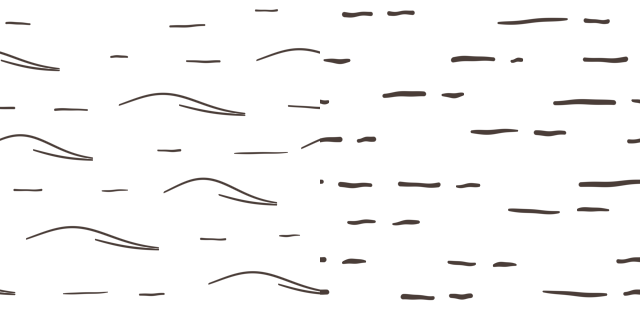
Reproduce this pattern procedurally as a WebGL 2 fragment shader.

```glsl
#version 300 es
precision highp float;
// Two panels of brown ink strokes on white: thin hills and dashes, then bold dashes.

uniform vec2 u_resolution;
out vec4 fragColor;

const vec3 PAPER = vec3(1.0);
const vec3 INK = vec3(0.29, 0.24, 0.22);

// Lengths are in canvas heights
const int THIN_ROWS = 7;
const float THIN_SPACING = 0.14;
const float THIN_TOP = 0.92;
const float THIN_RADIUS = 0.0032;
const float ROW_SHIFT = 0.57;
const float HILL_PEAK = 0.35;
const float HILL_SPREAD = 0.4;

const int BOLD_ROWS = 8;
const float BOLD_SPACING = 0.128;
const float BOLD_TOP = 0.955;
const float BOLD_RADIUS = 0.0072;
const float BOLD_GAP = 0.045;

const float WRAP_MARGIN = 0.1;
const float EDGE_SOFTNESS = 0.75;

float hash(float n) {
    return fract(sin(n * 127.1 + 3.7) * 43758.5);
}

float randomIn(float low, float high, float seed) {
    return mix(low, high, hash(seed));
}

// Horizontal position from a stroke start, repeating once per panel
float wrapFrom(float x, float start) {
    return fract(x - start + WRAP_MARGIN) - WRAP_MARGIN;
}

// Distance to a level round-ended stroke; lens = 1 tapers both ends
float strokeDistance(vec2 p, float len, float radius, float lens) {
    float t = clamp(p.x / len, 0.0, 1.0);
    float taper = mix(1.0, sqrt(4.0 * t * (1.0 - t)), lens);
    float nearest = clamp(p.x, radius, len - radius);
    return length(vec2(p.x - nearest, p.y)) - radius * max(taper, 0.25);
}

// Hand-drawn dash: slight tilt, layered-sine bend and uneven weight
float dashDistance(vec2 p, float len, float radius, float seed) {
    float t = clamp(p.x / len, 0.0, 1.0);
    float phase = 6.283 * hash(seed + 0.1);
    float bend = sin(5.0 * t + phase) + 0.4 * sin(11.0 * t + 2.0 * phase);
    float tilt = randomIn(-0.025, 0.025, seed + 0.2) * len * (2.0 * t - 1.0);
    float weight = radius * (1.0 + 0.17 * sin(4.0 * t + 2.3 * phase));
    float lens = step(0.6, hash(seed + 0.3)) * 0.9;
    p.y -= tilt + 0.3 * radius * bend;
    return strokeDistance(p, len, weight, lens);
}

// Hill line with a second stroke running in under its right foot
float hillDistance(vec2 p, float seed) {
    float len = randomIn(0.35, 0.42, seed + 0.4);
    float height = randomIn(0.055, 0.085, seed + 0.5);
    float t = clamp(p.x / len, 0.0, 1.0);
    float u = (t - HILL_PEAK) / HILL_SPREAD;
    float bell = height * exp(-u * u);
    float slope = -2.0 * u * bell / (HILL_SPREAD * len);
    vec2 ridge = vec2(p.x, (p.y - bell) * inversesqrt(1.0 + slope * slope));
    float d = strokeDistance(ridge, len, THIN_RADIUS * 1.1, 0.4);

    float overshoot = randomIn(0.0, 0.08, seed + 0.6) * step(0.5, hash(seed + 0.7));
    float footLen = randomIn(0.17, 0.22, seed + 0.8);
    vec2 foot = p - vec2(len - footLen + overshoot, -0.15 * overshoot);
    float s = clamp(foot.x / footLen, 0.0, 1.0);
    foot.y -= 0.032 * (1.0 - s) - 0.007 * sin(3.1416 * s);
    return min(d, strokeDistance(foot, footLen, THIN_RADIUS * 1.1, 0.4));
}

float thinPanel(vec2 p) {
    float d = 1.0;
    for (int i = 0; i < THIN_ROWS; i++) {
        float row = float(i);
        float start = fract(0.23 + ROW_SHIFT * row);
        float base = THIN_TOP - THIN_SPACING * row;
        if (i > 0) d = min(d, hillDistance(vec2(wrapFrom(p.x, start), p.y - base), row));
        // Dashes fill the space beside the hill; the top row has one more
        for (int k = (i == 0 ? 0 : 1); k < 3; k++) {
            float seed = 20.0 + row * 3.0 + float(k);
            float x = start + 0.26 + 0.26 * float(k) + randomIn(0.0, 0.05, seed);
            float y = base + randomIn(-0.005, 0.055, seed + 0.4);
            float len = randomIn(0.055, 0.18, seed + 0.5);
            d = min(d, dashDistance(vec2(wrapFrom(p.x, x), p.y - y), len, THIN_RADIUS, seed));
        }
    }
    return d;
}

float boldPanel(vec2 p) {
    float d = 1.0;
    for (int i = 0; i < BOLD_ROWS; i++) {
        // Two clusters per row, each a long dash followed by a short one
        for (int k = 0; k < 2; k++) {
            float seed = 70.0 + float(2 * i + k);
            float x = 0.5 * float(k) + 0.31 * float(i) + randomIn(0.0, 0.11, seed);
            float y = BOLD_TOP - BOLD_SPACING * float(i) + randomIn(-0.027, 0.027, seed + 0.4);
            float longLen = randomIn(0.09, 0.235, seed + 0.5);
            float shortLen = randomIn(0.04, 0.11, seed + 0.6);
            vec2 q = vec2(wrapFrom(p.x, x), p.y - y);
            d = min(d, dashDistance(q, longLen, BOLD_RADIUS, seed));
            q -= vec2(longLen + BOLD_GAP, randomIn(-0.005, 0.005, seed + 0.7));
            d = min(d, dashDistance(q, shortLen, BOLD_RADIUS * 0.95, seed + 30.0));
        }
    }
    return d;
}

void main() {
    vec2 p = gl_FragCoord.xy / u_resolution.y;
    float split = 0.5 * u_resolution.x / u_resolution.y;
    float d = p.x < split ? thinPanel(p) : boldPanel(p - vec2(split, 0.0));
    float edge = EDGE_SOFTNESS / u_resolution.y;
    fragColor = vec4(mix(PAPER, INK, 1.0 - smoothstep(-edge, edge, d)), 1.0);
}
```
